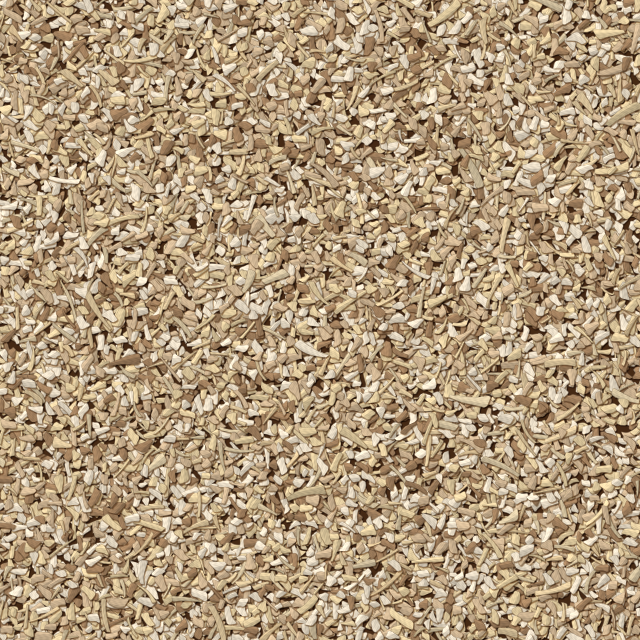
Write a WebGL 1 fragment shader that draws this texture.

```glsl
precision highp float;

uniform vec2 u_resolution;

const vec3 GAP = vec3(0.27, 0.16, 0.08);
const vec3 CREAM = vec3(0.90, 0.85, 0.765);
const vec3 STRAW = vec3(0.87, 0.785, 0.615);
const vec3 BEIGE = vec3(0.79, 0.69, 0.56);
const vec3 BROWN = vec3(0.62, 0.49, 0.36);
const vec3 SHADOW_TINT = vec3(0.62, 0.525, 0.42);
const vec2 LIGHT = vec2(-0.6, 0.8);
const float SHADOW_REACH = 0.0018;

vec4 hash4(vec2 cell, float seed) {
  vec4 h = fract((cell.xyxy + seed * 17.3) * vec4(0.1031, 0.1030, 0.0973, 0.1099));
  h += dot(h, h.wzxy + 33.33);
  return fract((h.xxyz + h.yzzw) * h.zywx);
}

// Rounded bar with tapered width, slanted ends and a wavy rim
float chipDistance(vec2 p, vec2 halfSize, vec4 form) {
  p.y += (form.x - 0.5) * 0.4 * p.x * p.x / halfSize.x;
  p.x += (form.y - 0.5) * 1.2 * p.y;
  float along = clamp(p.x / halfSize.x, -1.0, 1.0);
  float width = halfSize.y * (1.0 - (form.z - 0.5) * 1.3 * along);
  width *= 1.0 + 0.07 * sin(along * 4.0 + form.w * 6.28);
  float corner = 0.6 * width;
  vec2 q = abs(p) - vec2(halfSize.x, width) + corner;
  return length(max(q, 0.0)) + min(max(q.x, q.y), 0.0) - corner;
}

vec3 chipColor(float pick, float strawShare) {
  vec3 color = mix(CREAM, STRAW, step(0.33, pick));
  color = mix(color, BEIGE, step(0.56, pick));
  color = mix(color, BROWN, step(0.83, pick));
  return mix(color, STRAW * (0.86 + 0.18 * pick), strawShare);
}

// Two tilted facets, fibres along the length, soft mottling
float chipTone(vec2 p, vec2 halfSize, vec2 normal, vec4 form) {
  float across = p.y / halfSize.y + 0.3 * p.x / halfSize.x * (form.z - 0.5);
  float facet = smoothstep(-0.15, 0.15, across - form.x + 0.5) * 2.0 - 1.0;
  float slope = dot(normal, LIGHT);
  float fibre = sin(p.y * 2300.0 + 2.0 * sin(p.x * 190.0 + form.w * 9.0));
  float mottle = sin(p.x * 620.0 + form.y * 20.0 + 2.0 * sin(p.y * 480.0));
  return 1.0 + slope * (0.07 * facet + 0.05 * across)
    + 0.02 * fibre + 0.03 * mottle + 0.13 * (form.w - 0.5);
}

// Scatters one layer of chips, with their shadows, over the colour below
vec3 chipLayer(vec3 under, vec2 uv, float cells, vec2 smallest, vec2 largest,
               float density, float strawShare, float seed, float pixel) {
  vec3 color = under;
  vec2 grid = (uv + fract(seed * vec2(0.37, 0.73))) * cells;
  for (int y = -1; y <= 1; y++) {
    for (int x = -1; x <= 1; x++) {
      vec2 cell = floor(grid) + vec2(float(x), float(y));
      vec4 place = hash4(cell, seed);
      if (place.w > density) continue;
      vec4 form = hash4(cell, seed + 3.7);
      vec4 look = hash4(cell, seed + 8.1);

      float angle = place.z * 6.2832;
      vec2 axis = vec2(cos(angle), sin(angle));
      vec2 normal = vec2(-axis.y, axis.x);
      vec2 offset = (grid - cell - place.xy) / cells;
      vec2 p = vec2(dot(offset, axis), dot(offset, normal));
      vec2 halfSize = mix(smallest, largest, vec2(look.x * look.x, look.y));

      vec2 lifted = offset + LIGHT * SHADOW_REACH;
      vec2 shadowPoint = vec2(dot(lifted, axis), dot(lifted, normal));
      float shadowDistance = chipDistance(shadowPoint, halfSize, form);
      float shadow = 1.0 - smoothstep(-0.0012, 0.0022, shadowDistance);
      color *= mix(vec3(1.0), SHADOW_TINT, shadow);

      float d = chipDistance(p, halfSize, form);
      float rim = mix(0.86, 1.0, smoothstep(0.0, 0.0015, -d));
      vec3 chip = chipColor(look.z, strawShare * step(0.25, look.w));
      chip *= chipTone(p, halfSize, normal, form) * rim;
      color = mix(color, chip, 1.0 - smoothstep(-pixel, pixel, d));
    }
  }
  return color;
}

void main() {
  float side = min(u_resolution.x, u_resolution.y);
  vec2 uv = gl_FragCoord.xy / side;
  float pixel = 0.85 / side;
  vec3 color = GAP;

  // Alternating beds of stubby chips and thin splinters
  for (int i = 0; i < 5; i++) {
    float seed = float(i) * 2.3 + 1.0;
    color = chipLayer(color, uv, 48.0, vec2(0.0065, 0.0034), vec2(0.0150, 0.0070),
                      0.96, 0.0, seed, pixel);
    color = chipLayer(color, uv, 31.0, vec2(0.011, 0.0016), vec2(0.026, 0.0036),
                      0.45, 0.75, seed + 13.0, pixel);
  }

  // Sparse long slivers, then loose chips on top
  color = chipLayer(color, uv, 24.0, vec2(0.015, 0.0028), vec2(0.034, 0.0060),
                    0.16, 0.7, 31.0, pixel);
  color = chipLayer(color, uv, 44.0, vec2(0.007, 0.004), vec2(0.013, 0.0072),
                    0.22, 0.0, 37.0, pixel);

  gl_FragColor = vec4(clamp(color, 0.0, 1.0), 1.0);
}
```
